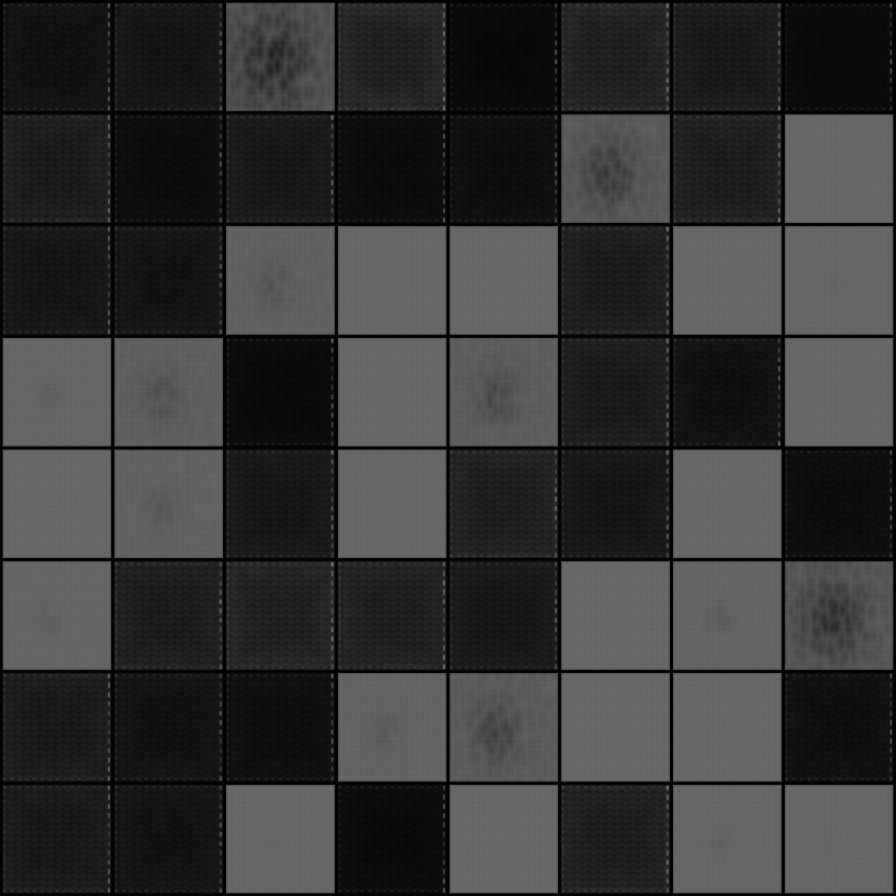
Write a Shadertoy shader that draws this pattern.

```glsl
const float TAU = 6.2831853;
const int TILES = 8;          // tiles across and down
const int LIGHT_TILES = 29;   // how many of the 64 tiles are light

vec2 hash2(vec2 p) {
    vec3 q = fract(p.xyx * vec3(0.1031, 0.1030, 0.0973));
    q += dot(q, q.yzx + 33.33);
    return fract((q.xx + q.yz) * q.zy);
}

// Distance to the nearest scattered cell point
float cellular(vec2 p) {
    vec2 base = floor(p);
    float nearest = 2.0;
    for (int j = -1; j <= 1; j++)
        for (int i = -1; i <= 1; i++) {
            vec2 cell = base + vec2(i, j);
            nearest = min(nearest, length(cell + hash2(cell) - p));
        }
    return nearest;
}

// Shuffles the tile numbers, so that every rank from 0 to 63 occurs once
int tileRank(ivec2 tile) {
    int rank = tile.y * TILES + tile.x;
    for (int k = 0; k < 3; k++) {
        rank = (rank * 29 + 17) & 63;
        rank ^= rank >> 3;
    }
    return rank;
}

// Soft-edged stripe around zero
float stripe(float d, float halfWidth, float px) {
    return 1.0 - smoothstep(halfWidth - 0.5 * px, halfWidth + 0.5 * px, abs(d));
}

// Row of stitches running along t
float stitches(float t, float count, float px) {
    float aa = count * px;
    return smoothstep(-aa, aa, 0.26 - abs(fract(t * count) - 0.5));
}

// Fades a fine wave out before it gets too small to resolve
float detailFade(float freq, float px) {
    return 1.0 - smoothstep(0.3, 0.6, freq * px);
}

float mesh(vec2 p, float freq, float px) {
    vec2 wave = cos(TAU * freq * p);
    return 0.5 * (wave.x + wave.y) * detailFade(freq, px);
}

// Zigzag threads over a slower vertical rib
float weave(vec2 p, float px) {
    float zigzag = abs(fract(p.x * 10.0) - 0.5);
    float thread = sin(TAU * (18.0 * p.y + zigzag)) * detailFade(18.0, px);
    return 0.6 * thread + 0.4 * sin(TAU * 14.0 * p.x) * detailFade(14.0, px);
}

float lightTile(vec2 p, vec2 seed, float wear, float px) {
    float stain = pow(wear, 5.0);
    vec2 offset = (p - vec2(0.44, 0.46)) * vec2(1.15, 0.9);
    float radius = mix(0.10, 0.36, stain);
    float blot = exp(-dot(offset, offset) / (radius * radius));
    float mottle = 1.0 - cellular(p * vec2(13.0, 7.0) + seed * 19.0);
    float shade = 0.402 + 0.010 * mesh(p, 20.0, px);
    shade -= stain * (0.12 * blot + 0.07) * (0.55 + 0.9 * mottle);
    return shade - 0.02 * blot * wear * mottle;
}

float darkTile(vec2 p, vec2 seed, float tone, float px) {
    vec2 c = abs(p - 0.5);
    float rim = smoothstep(0.15, 0.5, max(c.x, c.y));
    float cloud = cellular(p * vec2(7.0, 5.0) + seed * 23.0) - 0.5;
    float shade = mix(0.035, 0.138, tone);
    shade *= 0.92 + 0.24 * rim + 0.14 * cloud;
    shade += mix(0.010, 0.022, tone) * weave(p, px);

    // Faint stitching on three sides, bright stitching on the right
    float sides = stripe(c.y - 0.465, 0.009, px) * stitches(p.x, 15.0, px);
    sides += stripe(p.x - 0.03, 0.008, px) * stitches(p.y, 15.0, px);
    shade += 0.06 * sides;
    float seam = stripe(p.x - 0.965, 0.010, px) * stitches(p.y, 12.0, px);
    float patchy = 0.7 + 0.3 * sin(TAU * (p.y * 1.5 + seed.x * 0.37));
    return shade + 0.24 * seam * patchy;
}

void mainImage(out vec4 fragColor, in vec2 fragCoord) {
    vec2 grid = (fragCoord / iResolution.xy) * 8.02 - 0.01;
    float px = 8.02 / min(iResolution.x, iResolution.y);
    vec2 tile = clamp(floor(grid), 0.0, float(TILES - 1));
    vec2 p = grid - tile;

    // Tile tone
    int rank = tileRank(ivec2(tile));
    float shade;
    if (rank < LIGHT_TILES) {
        float wear = 1.0 - float(rank) / float(LIGHT_TILES - 1);
        shade = lightTile(p, tile, wear, px);
    } else {
        float tone = float(rank - LIGHT_TILES) / float(63 - LIGHT_TILES);
        shade = darkTile(p, tile, tone, px);
    }

    // Soft shadow beside the joints, then the black joints
    vec2 edge = abs(p - 0.5);
    float toJoint = 0.5 - max(edge.x, edge.y);
    shade *= 0.82 + 0.18 * smoothstep(0.012, 0.035, toJoint);
    shade = mix(shade, 0.008, stripe(toJoint, 0.014, px));
    fragColor = vec4(vec3(max(shade, 0.0)), 1.0);
}
```
